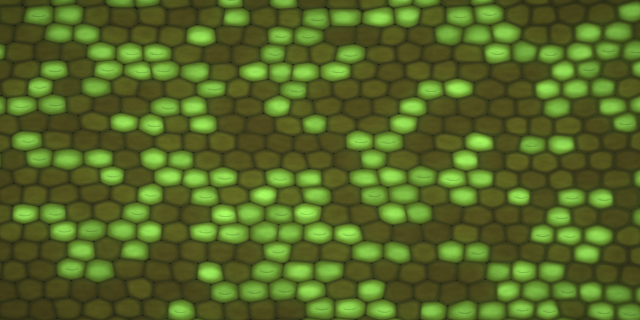
Give the GLSL for this texture, as a WebGL 1 fragment shader.

```glsl
precision highp float;
// Rows of packed corn kernels, some glowing green among dull olive-brown ones.
uniform vec2 u_resolution;

float hash(vec2 p) {
  return fract(sin(dot(p, vec2(127.1, 311.7))) * 43758.55);
}

vec2 gradient(vec2 cell) {
  float angle = 6.2832 * hash(cell + 7.3);
  return vec2(cos(angle), sin(angle));
}

float gradientNoise(vec2 p) {
  vec2 i = floor(p), f = fract(p);
  vec2 u = f * f * f * (f * (f * 6.0 - 15.0) + 10.0);
  vec2 e = vec2(1.0, 0.0);
  float low = mix(dot(gradient(i), f), dot(gradient(i + e), f - e), u.x);
  float high = mix(dot(gradient(i + e.yx), f - e.yx),
                   dot(gradient(i + 1.0), f - 1.0), u.x);
  return mix(low, high, u.y);
}

// Staggered rows, each with its own slight slip
float rowShift(float row) {
  return 0.5 * mod(row, 2.0) + 0.3 * (hash(vec2(row, 4.0)) - 0.5);
}

vec2 kernelCenter(vec2 id) {
  vec2 jitter = vec2(hash(id + 1.7), hash(id + 9.2)) - 0.5;
  return id + 0.5 + vec2(rowShift(id.y), 0.0) + jitter * vec2(0.3, 0.16);
}

// Glowing kernels gather in runs along the rows
float isLit(vec2 id) {
  float cluster = gradientNoise(id * vec2(0.29, 0.43) + 3.6);
  return step(0.06, cluster + 0.7 * (hash(id + 21.4) - 0.5));
}

vec2 neighbour(float row, float x, int i) {
  return vec2(floor(x - rowShift(row)) + float(i), row);
}

void main() {
  vec2 p = gl_FragCoord.xy / u_resolution.y;
  vec2 q = p * vec2(11.4, 17.2);
  q += vec2(0.3, 0.5) * vec2(gradientNoise(p * 2.3 + 5.0), gradientNoise(p * 1.6));

  // Nearest kernel, and light spilling from the glowing ones
  float nearest = 9.0, glow = 0.0;
  vec2 id = vec2(0.0), r = vec2(0.0);
  for (int j = -1; j <= 1; j++) {
    for (int i = -2; i <= 2; i++) {
      vec2 c = neighbour(floor(q.y) + float(j), q.x, i);
      vec2 d = kernelCenter(c) - q;
      float dd = dot(d, d);
      glow += isLit(c) * exp(-2.2 * dd);
      if (dd < nearest) {
        nearest = dd;
        id = c;
        r = d;
      }
    }
  }

  // Smooth distance to the kernel border; negative where corners meet
  float sum = 0.0;
  for (int j = -1; j <= 1; j++) {
    for (int i = -2; i <= 2; i++) {
      vec2 d = kernelCenter(neighbour(floor(q.y) + float(j), q.x, i)) - q;
      vec2 gap = d - r;
      if (dot(gap, gap) > 0.001)
        sum += exp(-14.0 * dot(0.5 * (d + r), normalize(gap)));
    }
  }
  float edge = -log(sum) / 14.0;
  float tone = hash(id + 33.1);
  float grain = gradientNoise(q * vec2(2.2, 3.5)) + 0.4 * gradientNoise(q * 7.0);

  // Dull kernel
  vec3 flesh = mix(vec3(0.29, 0.27, 0.11), vec3(0.36, 0.37, 0.125), tone);
  vec3 dull = mix(vec3(0.23, 0.23, 0.11), flesh, smoothstep(-0.02, 0.18, edge));
  dull += glow * vec3(0.02, 0.07, 0.015);
  dull *= 1.0 + 0.1 * grain;

  // Glowing kernel: rim, body and bright core
  float core = exp(-dot(r * r, vec2(4.2, 6.5)));
  vec3 lit = mix(vec3(0.34, 0.45, 0.14), vec3(0.45, 0.66, 0.22),
                 smoothstep(0.0, 0.24, edge));
  lit = mix(lit, vec3(0.60, 0.90, 0.35),
            smoothstep(0.35, 0.95, core) * (0.6 + 0.4 * tone));
  lit *= 0.9 + 0.14 * tone + 0.08 * grain;

  // Dimple creased into some of the glowing kernels
  float crease = abs(length((r + vec2(0.04, 0.02)) * vec2(1.0, 1.9)) - 0.2);
  float dimple = (1.0 - smoothstep(0.02, 0.1, crease)) * smoothstep(-0.1, 0.1, r.y);
  lit *= 1.0 - 0.16 * dimple * step(0.5, hash(id + 52.6));

  vec3 color = mix(dull, lit, isLit(id));

  // Seams, softer toward the right, and dark gaps at the corners
  vec3 seam = vec3(0.22, 0.23, 0.10) + glow * vec3(0.03, 0.08, 0.01);
  float blur = smoothstep(1.2, 2.0, p.x);
  color = mix(seam, color, smoothstep(-0.02, 0.07 + 0.06 * blur, edge));
  float hole = 1.0 - smoothstep(-0.05, -0.008, edge);
  color = mix(color, vec3(0.09, 0.10, 0.06), hole * (0.8 - 0.4 * blur));

  // Gentle falloff toward the sides
  vec2 v = gl_FragCoord.xy / u_resolution - 0.5;
  color *= 1.05 - 0.5 * dot(v, v);
  gl_FragColor = vec4(color, 1.0);
}
```
